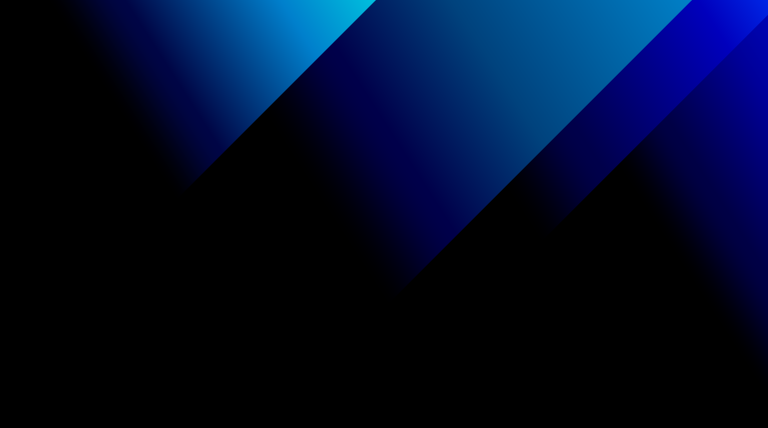
This background is drawn by a Shadertoy shader. Its source:

```glsl
// Overlapping diagonal panels fading from black to cyan and electric blue.

// Panel borders, measured along the diagonal from the top left corner
#define EDGE_A 0.8785
#define EDGE_B 1.617
#define EDGE_C 1.829
// Direction in which every panel brightens
#define FADE_DIR vec2(0.84, -0.54)
// Where each fade reaches black, dark, middle and tip colours
#define STOPS_A vec4(0.09, 0.245, 0.55, 0.736)
#define STOPS_B vec4(0.37, 0.60, 0.885, 1.355)
#define STOPS_C vec4(0.75, 0.97, 1.37, 1.507)
#define STOPS_D vec4(1.00, 1.16, 1.38, 1.50)

// Position of x between two stops, clamped to 0..1
float span(float from, float to, float x) {
    return clamp((x - from) / (to - from), 0.0, 1.0);
}

// Four-stop gradient that eases out of black
vec3 fade(float x, vec4 stops, vec3 dark, vec3 middle, vec3 tip) {
    vec3 color = dark * smoothstep(stops.x, stops.y, x);
    color = mix(color, middle, span(stops.y, stops.z, x));
    return mix(color, tip, span(stops.z, stops.w, x));
}

// Antialiased step across a diagonal border
float pastEdge(float diagonal, float edge) {
    float halfWidth = 1.0 / iResolution.y;
    return smoothstep(-halfWidth, halfWidth, diagonal - edge);
}

void mainImage(out vec4 fragColor, in vec2 fragCoord) {
    // Height-relative coordinates with y running down from the top
    vec2 p = fragCoord / iResolution.y;
    p.y = 1.0 - p.y;

    float diagonal = p.x + p.y;
    float light = dot(p, FADE_DIR);

    // Panel gradients, left to right
    vec3 cyanPanel = fade(light, STOPS_A,
        vec3(0.0, 0.02, 0.27), vec3(0.0, 0.50, 0.80), vec3(0.0, 0.75, 0.87));
    vec3 tealPanel = fade(light, STOPS_B,
        vec3(0.0, 0.00, 0.29), vec3(0.0, 0.26, 0.49), vec3(0.0, 0.50, 0.78));
    vec3 bluePanel = fade(light, STOPS_C,
        vec3(0.0, 0.00, 0.29), vec3(0.0, 0.00, 0.74), vec3(0.0, 0.15, 0.90));
    vec3 cornerPanel = fade(light, STOPS_D,
        vec3(0.0, 0.00, 0.27), vec3(0.0, 0.00, 0.60), vec3(0.0, 0.02, 0.72));

    // Stack the panels across their borders
    vec3 color = mix(cyanPanel, tealPanel, pastEdge(diagonal, EDGE_A));
    color = mix(color, bluePanel, pastEdge(diagonal, EDGE_B));
    color = mix(color, cornerPanel, pastEdge(diagonal, EDGE_C));

    fragColor = vec4(color, 1.0);
}
```
